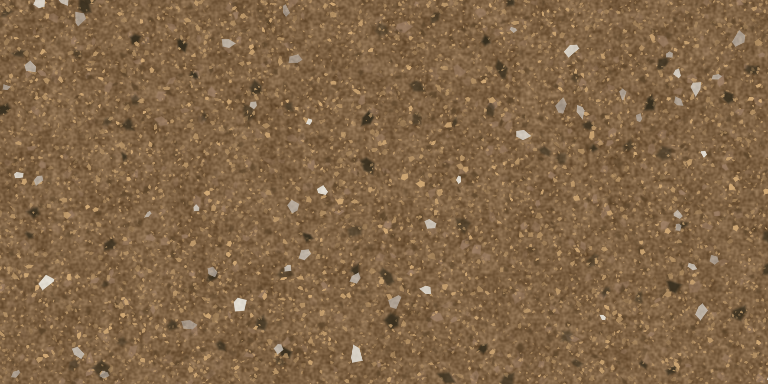
A WebGL 2 fragment shader for this texture:

```glsl
#version 300 es
precision highp float;
// Brown composite stone: a mottled ground of gradient noise, overlaid with
// layers of scattered angular chips (translucent, dark, tan and white).
// Every chip is a random convex polygon placed in a jittered grid cell.

#define GROUND      vec3(0.495, 0.384, 0.264)
#define ROSE        vec3(0.640, 0.520, 0.425)
#define UMBER       vec3(0.340, 0.255, 0.155)
#define SOOT        vec3(0.200, 0.170, 0.110)
#define TAN         vec3(0.780, 0.630, 0.435)
#define WHITE       vec3(0.860, 0.840, 0.800)
#define MOTTLE      0.15
#define GRAIN       0.16
#define TAN_SHARE   0.32
#define SOOT_SHARE  0.16
#define WHITE_SHARE 0.12

uniform vec2 u_resolution;
out vec4 fragColor;

const float TAU = 6.283185;

vec3 hash3(vec2 cell, float seed) {
    vec3 h = fract(vec3(cell.xyx + seed * 17.31) * vec3(0.1031, 0.1030, 0.0973));
    h += dot(h, h.yxz + 33.33);
    return fract((h.xxy + h.yzz) * h.zyx);
}

float cornerSlope(vec2 corner, vec2 offset) {
    float a = TAU * hash3(corner, 3.0).x;
    return dot(vec2(cos(a), sin(a)), offset);
}

float gradientNoise(vec2 p) {
    vec2 i = floor(p), f = p - i;
    vec2 w = f * f * f * (f * (f * 6.0 - 15.0) + 10.0);
    vec2 e = vec2(1.0, 0.0);
    float low = mix(cornerSlope(i, f), cornerSlope(i + e, f - e), w.x);
    float high = mix(cornerSlope(i + e.yx, f - e.yx), cornerSlope(i + 1.0, f - 1.0), w.x);
    return mix(low, high, w.y);
}

// Signed distance to an irregular, slightly stretched five-sided chip.
float chipDistance(vec2 q, float radius, vec2 cell, float seed) {
    vec3 form = hash3(cell, seed + 2.0);
    float turn = TAU * form.x;
    q = mat2(cos(turn), -sin(turn), sin(turn), cos(turn)) * q;
    q.y *= 1.0 + 0.7 * form.y;
    float d = -1.0;
    for (int k = 0; k < 5; k++) {
        vec3 side = hash3(cell + float(k) * 7.0, seed + 5.0);
        float a = TAU * (float(k) + 0.6 * side.x) / 5.0;
        d = max(d, dot(q, vec2(cos(a), sin(a))) - radius * (0.6 + 0.5 * side.y));
    }
    return d;
}

// Scattered chips: x is coverage, y a random tone for each chip.
// Radius and softness are fractions of a grid cell.
vec2 chips(vec2 p, float density, float share, float radius, float softness, float seed) {
    p = p * density + seed * 3.7;
    float edge = max(softness, 0.65 * density / u_resolution.y);
    vec2 home = floor(p), result = vec2(0.0);
    for (int y = -1; y <= 1; y++)
    for (int x = -1; x <= 1; x++) {
        vec2 cell = home + vec2(x, y);
        vec3 place = hash3(cell, seed);
        if (place.z > share) continue;
        vec3 look = hash3(cell, seed + 1.0);
        vec2 q = p - cell - place.xy;
        float size = radius * mix(0.45, 1.0, look.x);
        float cover = smoothstep(edge, -edge, chipDistance(q, size, cell, seed));
        if (cover > result.x) result = vec2(cover, look.y);
    }
    return result;
}

void main() {
    vec2 p = gl_FragCoord.xy / u_resolution.y;

    // Mottled ground with fine grain
    float mottle = 0.35 * gradientNoise(p * 9.0) + 0.5 * gradientNoise(p * 31.0 + 5.0);
    float grain = 0.6 * gradientNoise(p * 67.0 + 11.0) + 0.7 * gradientNoise(p * 118.0 + 23.0);
    vec3 color = GROUND + (MOTTLE * mottle + GRAIN * grain) * vec3(1.0, 0.93, 0.84);

    // Translucent chips sunk in the ground
    vec2 c = chips(p, 26.0, 0.34, 0.42, 0.07, 10.0);
    color = mix(color, ROSE, c.x * mix(0.15, 0.75, c.y * c.y));
    c = chips(p, 36.0, 0.24, 0.38, 0.16, 20.0);
    color = mix(color, UMBER, c.x * mix(0.25, 0.85, c.y));

    // Soft dark grains
    c = chips(p, 14.0, SOOT_SHARE, 0.33, 0.085, 30.0);
    color = mix(color, SOOT, c.x * mix(0.45, 0.95, c.y));

    // Tan specks, then larger tan chips
    c = chips(p, 92.0, TAN_SHARE, 0.46, 0.10, 40.0);
    color = mix(color, TAN, c.x * mix(0.15, 0.85, c.y));
    c = chips(p, 41.0, TAN_SHARE * 0.85, 0.37, 0.05, 50.0);
    color = mix(color, TAN * mix(0.88, 1.06, c.y), c.x * mix(0.35, 1.0, c.y));

    // Bright chips, from greyish to white
    c = chips(p, 14.0, WHITE_SHARE, 0.29, 0.02, 60.0);
    vec3 bright = WHITE * mix(vec3(0.80, 0.77, 0.76), vec3(1.03), c.y);
    color = mix(color, bright + 0.05 * grain, c.x * mix(0.75, 1.0, c.y));

    fragColor = vec4(clamp(color, 0.0, 1.0), 1.0);
}
```
